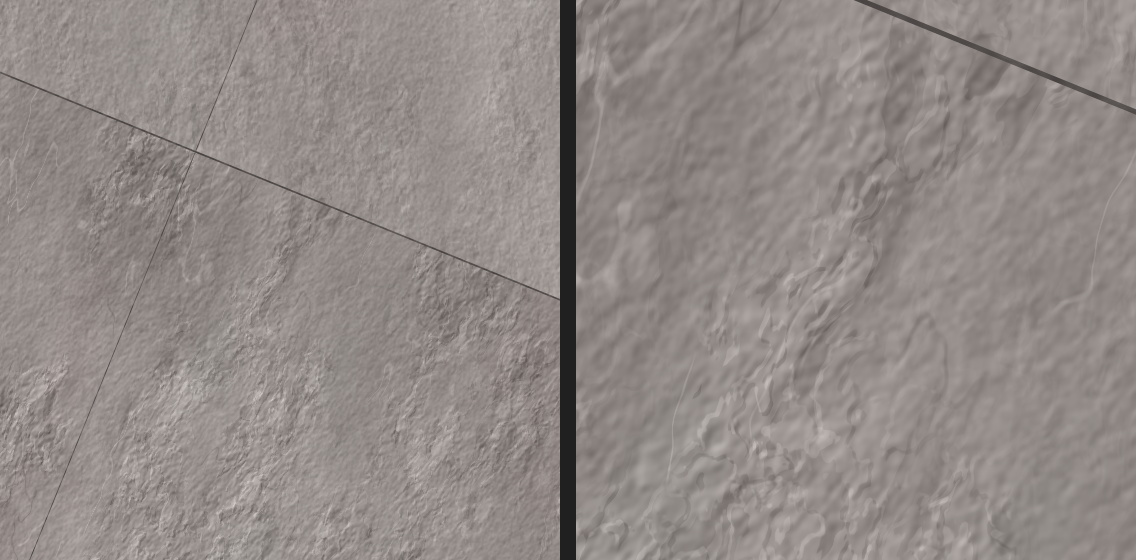
Left, the full canvas; right, a detail of the centre.
A Shadertoy shader for this texture:

```glsl
// Four large grey stone tiles meeting at one tilted cross of thin dark joints.
// Stretched value noise forms clouds, fine embossed grain, sharp-rimmed chips and
// short veins; the upper row is smooth and upright, the lower worn and leaning.

const vec3 STONE = vec3(0.588, 0.559, 0.547);
const vec3 JOINT = vec3(0.28, 0.26, 0.255);
const vec2 CROSSING = vec2(0.349, 0.729);    // where the joints meet
const vec2 ALONG = vec2(0.9265, -0.3763);    // direction of the wide joint
const vec2 ACROSS = vec2(0.3763, 0.9265);    // direction of the narrow joint
const vec2 TO_LIGHT = vec2(-0.0021, 0.0021); // step used to shade relief

float hash(vec2 cell) {
    vec3 q = fract(cell.xyx * 0.1031);
    q += dot(q, q.yzx + 33.33);
    return fract((q.x + q.y) * q.z);
}

float noise(vec2 p) {
    vec2 cell = floor(p), f = fract(p);
    f = f * f * (3.0 - 2.0 * f);
    float low = mix(hash(cell), hash(cell + vec2(1, 0)), f.x);
    float high = mix(hash(cell + vec2(0, 1)), hash(cell + vec2(1, 1)), f.x);
    return mix(low, high, f.y);
}

// Layered noise; alternate shears hide the lattice but keep the grain direction
float fbm(vec2 p, int octaves) {
    float sum = 0.0, weight = 0.5, total = 0.0, lean = 0.25;
    for (int i = 0; i < octaves; i++) {
        sum += weight * noise(p);
        total += weight;
        weight *= 0.6;
        p = 2.03 * vec2(p.x + lean * p.y, p.y - lean * p.x) + 17.3;
        lean = -lean;
    }
    return sum / total;
}

// Fine surface grain, shaded by its slope towards the light
float relief(vec2 p) {
    vec2 grain = vec2(92.0, 74.0);
    return fbm(p * grain, 2) - fbm((p + TO_LIGHT) * grain, 2);
}

// Ragged flakes left where noise rises above a threshold
float chips(vec2 p, float threshold) {
    return smoothstep(threshold, threshold + 0.04, fbm(p, 4));
}

// Bright and dark rims of the flakes
float chipRims(vec2 p, vec2 scale, float threshold) {
    return chips(p * scale, threshold) - chips((p + 1.3 * TO_LIGHT) * scale, threshold);
}

// Thin line where a noise field crosses its middle value, cut short by a mask
float veins(vec2 p) {
    float field = fbm(p * vec2(9.0, 3.2), 4);
    float line = 1.0 - smoothstep(0.002, 0.013, abs(field - 0.5));
    return line * smoothstep(0.55, 0.68, noise(p * vec2(14.0, 9.0) + 40.0));
}

float disc(vec2 p, vec2 centre, float radius) {
    return 1.0 - smoothstep(0.4 * radius, radius, length(p - centre));
}

// Brightness offset of the stone at s, for a given wear
float stoneTone(vec2 s, float wear) {
    vec2 w = s + 0.03 * vec2(noise(s * 9.0), noise(s * 9.0 + 31.0));
    w += 0.007 * vec2(noise(s * 55.0), noise(s * 55.0 + 12.0));
    float patches = smoothstep(0.40, 0.62, fbm(w * vec2(9.0, 4.0) + 9.0, 3));
    float rough = wear * mix(0.25, 1.2, patches);

    float tone = 0.13 * (fbm(w * vec2(6.5, 2.0), 5) - 0.5);
    tone += 0.07 * wear * (fbm(w * vec2(24.0, 12.0) + 5.0, 4) - 0.5);
    tone += (0.15 + 0.18 * rough) * relief(s);
    tone += 0.060 * rough * chipRims(w, vec2(42.0, 25.0), 0.53);
    tone += 0.055 * rough * chips(w * vec2(50.0, 26.0) + 30.0, 0.60);
    tone -= 0.055 * rough * chips(w * vec2(44.0, 21.0) + 60.0, 0.60);
    tone += 0.065 * wear * veins(w);
    tone -= 0.050 * wear * veins(w + 13.0);
    return tone + 0.040 * (noise(s * 250.0) - 0.5);
}

// Coverage of a straight joint at a signed distance
float joint(float distance, float width, float pixel) {
    return 1.0 - smoothstep(-0.6 * pixel, 0.6 * pixel, abs(distance) - 0.5 * width);
}

void mainImage(out vec4 fragColor, in vec2 fragCoord) {
    vec2 uv = fragCoord / iResolution.xy;
    float pixel = 1.0 / min(iResolution.x, iResolution.y);

    // Joint frame: x runs along the wide joint, y along the narrow one
    vec2 p = vec2(dot(uv - CROSSING, ALONG), dot(uv - CROSSING, ACROSS));
    bool lower = p.y < 0.0;

    // Stone frame: each row has its own patch of noise and lean of grain
    float lean = lower ? 0.30 : 0.06;
    vec2 s = vec2(uv.x - lean * uv.y, uv.y) + (lower ? vec2(4.0, 7.0) : vec2(9.0, 2.0));

    // Wear fades to the right; the lower row is darkest beneath the wide joint
    float wear = lower ? mix(1.15, 0.85, smoothstep(0.2, 0.7, uv.x)) : 0.45;
    float shade = p.x > 0.0 ? 0.016 : 0.0;
    if (lower) {
        shade = mix(-0.022, 0.008, smoothstep(0.05, 0.5, -p.y));
        shade -= 0.022 * disc(uv, vec2(0.32, 0.56), 0.26);
        shade += 0.018 * disc(uv, vec2(0.68, 0.12), 0.25);
        shade += 0.022 * disc(uv, vec2(0.0, 0.55), 0.16);
    }

    float tone = shade + stoneTone(s, wear);
    float ragged = 0.016 * (noise(uv * 150.0) - 0.5);
    tone -= 0.075 * disc(uv + ragged, vec2(0.443, 0.872), 0.019);
    tone += 0.085 * disc(uv, vec2(0.146, 0.599), 0.012);

    // Slow, faint drift between warm and neutral grey
    float warmth = fbm(s * vec2(4.0, 2.0) + 70.0, 3) - 0.5;
    vec3 colour = STONE + tone + warmth * vec3(0.012, -0.007, -0.002);

    // Joints, with uneven darkness along their length
    float wide = joint(p.y, 0.0030, pixel) * mix(0.7, 1.0, noise(vec2(p.x * 120.0, 2.0)));
    float narrow = joint(p.x, 0.0017, pixel) * mix(0.5, 1.0, noise(vec2(p.y * 120.0, 8.0)));
    fragColor = vec4(mix(colour, JOINT, max(wide, narrow)), 1.0);
}
```
